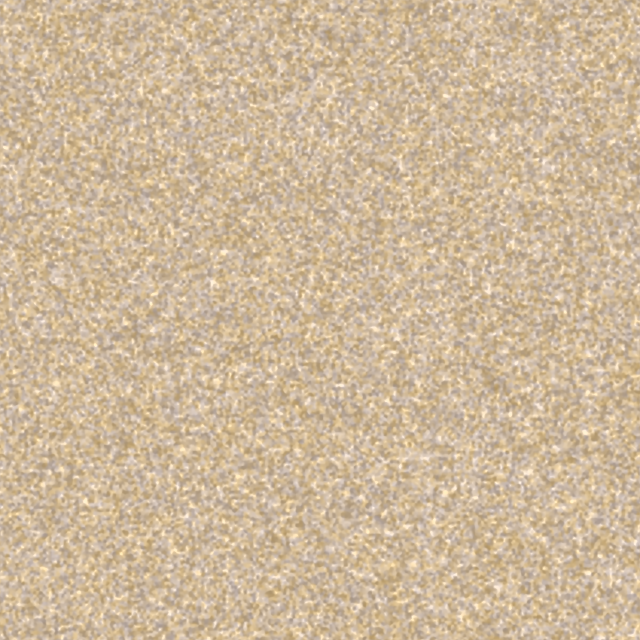
A three.js fragment shader for this texture:

```glsl
// Fine sandy glitter: soft, slightly elongated grains in beige, gold and grey.
// Two layers of blended cellular grains set brightness and warmth, a few grains
// glint, and layered sines add a faint broad mottling.

#define BRIGHT_CELLS 210.0
#define WARM_CELLS 150.0
#define BRIGHT_AMOUNT 0.29
#define WARM_AMOUNT 0.58
#define GLINT_AMOUNT 0.10
#define MOTTLE_AMOUNT 0.008
#define GRAIN_SHARPNESS 3.0
#define GRAIN_STRETCH 1.15
#define BASE_COLOR vec3(0.808, 0.724, 0.612)
#define GOLD_SHIFT vec3(0.10, 0.0, -0.30)
#define GLINT_COLOR vec3(1.0, 0.95, 0.80)

varying vec2 vUv;

// Four random values from 0 to 1 for one cell
vec4 hash4(vec2 cell) {
  vec4 p = fract(cell.xyxy * vec4(0.1031, 0.1030, 0.0973, 0.1099));
  p += dot(p, p.wzxy + 33.33);
  return fract((p.xxyz + p.yzzw) * p.zywx);
}

// Random value blended smoothly between jittered grains, each turned its own way
float grains(vec2 p, vec2 seed) {
  vec2 cell = floor(p);
  float total = 0.0;
  float weights = 0.0;
  for (int y = -1; y <= 1; y++) {
    for (int x = -1; x <= 1; x++) {
      vec2 id = cell + vec2(float(x), float(y));
      vec4 rnd = hash4(id + seed);
      vec2 d = p - id - mix(vec2(0.2), vec2(0.8), rnd.xy);
      float angle = 3.14159 * rnd.z;
      vec2 axis = vec2(cos(angle), sin(angle));
      vec2 local = vec2(dot(d, axis), dot(d, vec2(-axis.y, axis.x)));
      local *= vec2(1.0 / GRAIN_STRETCH, GRAIN_STRETCH);
      float weight = exp(-GRAIN_SHARPNESS * dot(local, local));
      total += weight * rnd.w;
      weights += weight;
    }
  }
  return total / max(weights, 0.0001);
}

// Broad uneven patches from bent sine waves, about -1 to 1
float mottle(vec2 p) {
  float sum = 0.0;
  float gain = 0.5;
  for (int i = 0; i < 4; i++) {
    p = mat2(0.8, 0.6, -0.6, 0.8) * p * 1.7 + 2.3;
    p += 0.6 * sin(p.yx * 1.3);
    sum += gain * sin(p.x) * sin(p.y);
    gain *= 0.8;
  }
  return sum;
}

void main() {
  float bright = grains(vUv * BRIGHT_CELLS, vec2(17.0, 59.0));
  float warm = grains(vUv * WARM_CELLS, vec2(431.0, 283.0));
  float patches = mottle(vUv * 9.0);

  // Brightness and warmth of the grains
  vec3 color = BASE_COLOR + BRIGHT_AMOUNT * (bright - 0.5);
  color += WARM_AMOUNT * GOLD_SHIFT * (warm - 0.5 + 0.06 * patches);
  color -= MOTTLE_AMOUNT * patches;

  // Brightest grains glint
  float glint = smoothstep(0.76, 1.0, bright);
  color += GLINT_AMOUNT * glint * GLINT_COLOR;

  gl_FragColor = vec4(clamp(color, 0.0, 1.0), 1.0);
}
```
